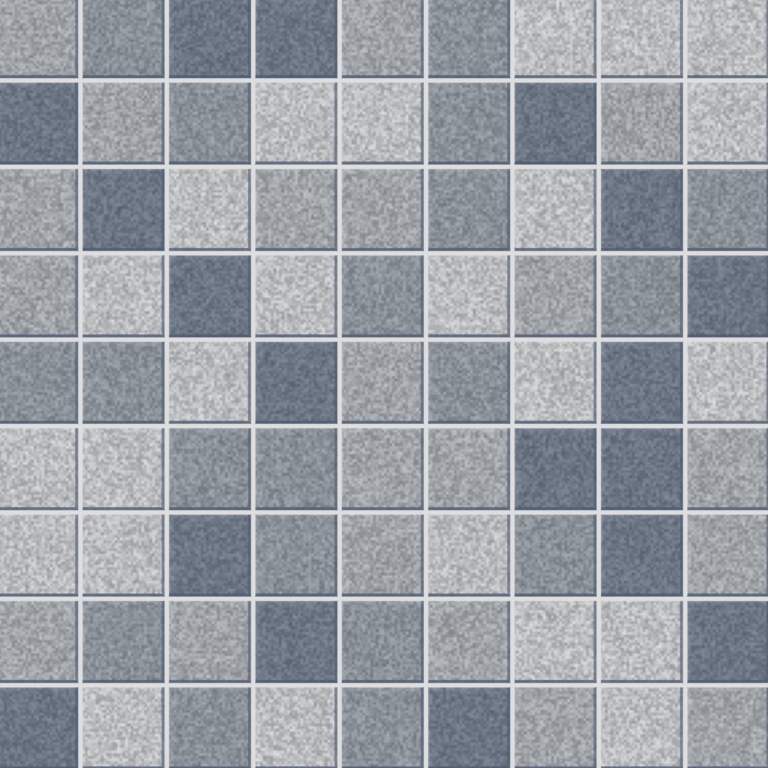
Write a Shadertoy shader that draws this pattern.

```glsl
// Square mosaic of grainy blue-grey tiles set in pale grout.
// A grid from floor and fract; each row shuffles four tones by hash rank, and
// edge distances give the grout, the upper-left glow and the lower-right bevel.

const float PITCH        = 0.1125;   // tile spacing, in canvas heights
const float GRID_SHIFT   = 0.0078;   // part of the first tile cut off at left and top
const float GROUT_HALF   = 0.0029;   // half width of the grout line
const float BEVEL_REACH  = 0.0068;   // shaded edge, measured from the grout centre
const float EDGE_SOFT    = 0.0012;
const float GLOW_FADE    = 0.0028;
const float GLOW_AMOUNT  = 0.55;
const vec2  BEVEL_AMOUNT = vec2(0.62, 0.80);   // right edge, bottom edge
const float GRAIN_FREQ   = 285.0;
const float GRAIN_AMOUNT = 0.27;
const float TONE_CYCLE   = 9.0;      // tiles per shuffled group in a row
const float TONE_SEED    = 23.0;

const vec3 SLATE  = vec3(0.425, 0.460, 0.520);
const vec3 STEEL  = vec3(0.540, 0.565, 0.595);
const vec3 ASH    = vec3(0.625, 0.640, 0.660);
const vec3 SILVER = vec3(0.730, 0.735, 0.745);
const vec3 GROUT  = vec3(0.870, 0.870, 0.880);
const vec3 SHADOW = vec3(0.300, 0.355, 0.435);

float hash(vec2 p) {
    vec3 q = fract(p.xyx * 0.1031);
    q += dot(q, q.yzx + 33.33);
    return fract((q.x + q.y) * q.z);
}

float valueNoise(vec2 p) {
    vec2 i = floor(p), f = fract(p);
    f = f * f * (3.0 - 2.0 * f);
    float low  = mix(hash(i), hash(i + vec2(1, 0)), f.x);
    float high = mix(hash(i + vec2(0, 1)), hash(i + vec2(1, 1)), f.x);
    return mix(low, high, f.y);
}

// Two turned octaves, centred on zero
float grain(vec2 p) {
    vec2 turned = mat2(0.8, 0.6, -0.6, 0.8) * p;
    return 0.65 * valueNoise(p * GRAIN_FREQ)
         + 0.35 * valueNoise(turned * GRAIN_FREQ * 0.7 + 71.0) - 0.5;
}

float toneKey(vec2 cell) {
    return hash(cell * 7.3 + TONE_SEED);
}

// Ranking the keys within a group keeps the four tones evenly shared
vec3 tileTone(vec2 cell) {
    float key = toneKey(cell);
    float start = floor(cell.x / TONE_CYCLE) * TONE_CYCLE;
    float rank = 0.0;
    for (float k = 0.0; k < TONE_CYCLE; k++)
        rank += step(toneKey(vec2(start + k, cell.y)), key);
    float share = (rank - hash(cell * 3.7 + 91.0)) / TONE_CYCLE;
    if (share < 0.22) return SLATE;
    if (share < 0.46) return STEEL;
    if (share < 0.70) return ASH;
    return SILVER;
}

void mainImage(out vec4 fragColor, in vec2 fragCoord) {
    // Measured downward from the upper-left corner
    vec2 p = vec2(fragCoord.x, iResolution.y - fragCoord.y) / iResolution.y;
    float soft = max(EDGE_SOFT, 0.75 / iResolution.y);

    vec2 grid = (p + GRID_SHIFT) / PITCH;
    vec2 cell = floor(grid);
    vec2 nearEdge = fract(grid) * PITCH;   // from left and top
    vec2 farEdge = PITCH - nearEdge;       // from right and bottom

    // Grainy face, a little livelier on pale tiles
    vec3 color = tileTone(cell);
    color += grain(p) * GRAIN_AMOUNT * mix(0.65, 1.1, smoothstep(0.4, 0.75, color.g));

    // Soft glow, then shaded bevel
    float lit = min(nearEdge.x, nearEdge.y);
    color = mix(color, GROUT, GLOW_AMOUNT * exp(-lit / GLOW_FADE));
    vec2 bevel = BEVEL_AMOUNT * (1.0 - smoothstep(BEVEL_REACH - soft, BEVEL_REACH + soft, farEdge));
    color = mix(color, SHADOW, max(bevel.x, bevel.y));

    // Grout over the tile edges
    float edge = min(lit, min(farEdge.x, farEdge.y));
    color = mix(GROUT, color, smoothstep(GROUT_HALF - soft, GROUT_HALF + soft, edge));

    fragColor = vec4(color, 1.0);
}
```
